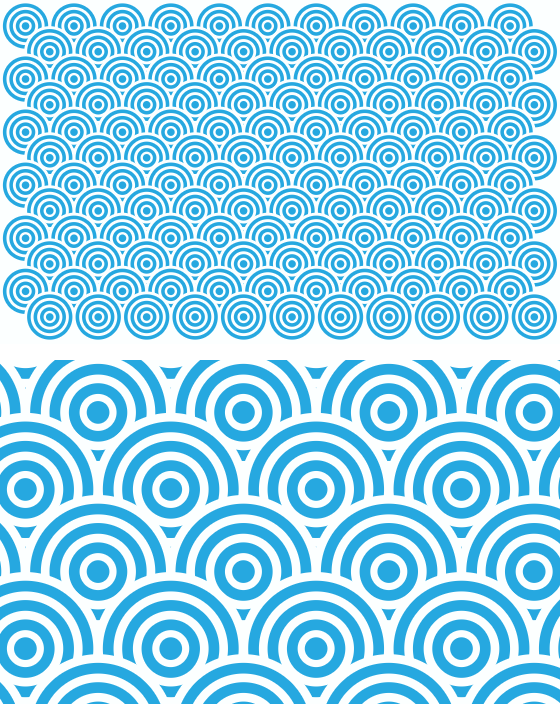
Top, the full canvas; bottom, a detail of the centre.
Give the GLSL for this pattern, as a Shadertoy shader.

```glsl
// Overlapping rows of blue concentric circles, stacked like scales on white.

// Lengths are in units of the distance between neighbouring circles.
const float CANVAS_WIDTH = 11.557;
const int ROWS = 12;
const float LAST_COLUMN = 10.0;
const vec2 FIRST_CENTER = vec2(0.527, 0.537);
const vec2 ODD_ROW_SHIFT = vec2(0.5, 0.53);
const float ROW_PAIR_HEIGHT = 1.095;

const float DOT_RADIUS = 0.078;
const float FIRST_RING = 0.164;
const float RING_STEP = 0.1332;
const float RING_WIDTH = 0.0737;
const float RIM_RADIUS = 0.527;

const vec3 WHITE = vec3(0.99, 1.0, 1.0);
const vec3 BLUE = vec3(0.15, 0.66, 0.88);

// Coverage of a shape from its signed distance, one pixel soft.
float coverage(float dist, float pixel) {
    return clamp(0.5 - dist / pixel, 0.0, 1.0);
}

// Distance to the center of the nearest circle in a row.
float rowDistance(vec2 p, int row) {
    float odd = float(row % 2);
    vec2 center = FIRST_CENTER + odd * ODD_ROW_SHIFT;
    center.y += float(row / 2) * ROW_PAIR_HEIGHT;
    vec2 offset = p - center;
    offset.x -= clamp(floor(offset.x + 0.5), 0.0, LAST_COLUMN);
    return length(offset);
}

// Signed distance to the central dot and its three rings.
float targetDistance(float radius) {
    float ring = clamp(floor((radius - FIRST_RING) / RING_STEP + 0.5), 0.0, 2.0);
    float ringDist = abs(radius - FIRST_RING - ring * RING_STEP) - 0.5 * RING_WIDTH;
    return min(radius - DOT_RADIUS, ringDist);
}

void mainImage(out vec4 fragColor, in vec2 fragCoord) {
    float pixel = CANVAS_WIDTH / iResolution.x;
    vec2 p = vec2(fragCoord.x, iResolution.y - fragCoord.y) * pixel;
    vec3 color = WHITE;

    // Paint from the top down, so each lower row covers the one above.
    for (int row = 0; row < ROWS; row++) {
        float radius = rowDistance(p, row);
        vec3 target = mix(WHITE, BLUE, coverage(targetDistance(radius), pixel));
        color = mix(color, target, coverage(radius - RIM_RADIUS, pixel));
    }

    fragColor = vec4(color, 1.0);
}
```
